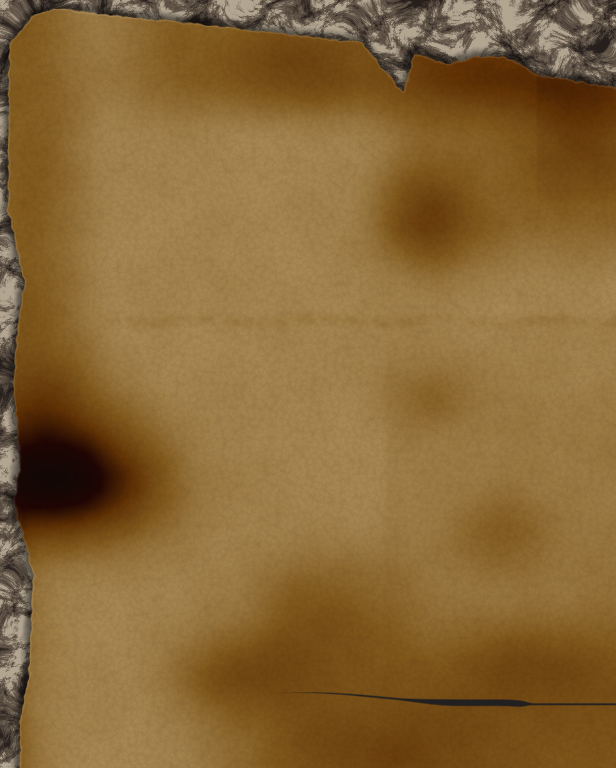
This texture is drawn by a Shadertoy shader. Its source:

```glsl
// Aged, scorched parchment with torn edges lying on weathered stone.
// The sheet is a polygon distance field; its stains are summed Gaussians
// mapped through a colour ramp, with cellular noise for grain and stone.

vec2 hash2(vec2 p) {
    vec3 h = fract(p.xyx * vec3(0.1031, 0.1030, 0.0973));
    h += dot(h, h.yzx + 33.33);
    return fract((h.xx + h.yz) * h.zy);
}

// Distance to the closest feature point
float cellular(vec2 p) {
    vec2 cell = floor(p), f = fract(p);
    float nearest = 2.0;
    for (int y = -1; y <= 1; y++)
    for (int x = -1; x <= 1; x++) {
        vec2 o = vec2(x, y);
        vec2 r = o + hash2(cell + o) - f;
        nearest = min(nearest, dot(r, r));
    }
    return sqrt(nearest);
}

// Layered cellular noise, centred near zero
float layeredCells(vec2 p, int octaves) {
    float sum = 0.0, amp = 0.5;
    for (int i = 0; i < octaves; i++) {
        sum += amp * (0.48 - cellular(p));
        p = mat2(0.8, 0.6, -0.6, 0.8) * p * 2.07 + 7.3;
        amp *= 0.72;
    }
    return sum;
}

// Signed distance to the torn sheet, negative inside
float sheetDistance(vec2 p) {
    const int N = 23;
    vec2 v[N] = vec2[N](
        vec2(0.9, 0.13), vec2(0.7, 0.097), vec2(0.658, 0.073), vec2(0.618, 0.073),
        vec2(0.585, 0.083), vec2(0.539, 0.07), vec2(0.525, 0.12), vec2(0.47, 0.055),
        vec2(0.26, 0.031), vec2(0.07, 0.011), vec2(0.04, 0.022), vec2(0.012, 0.058),
        vec2(0.01, 0.275), vec2(0.032, 0.37), vec2(0.023, 0.42), vec2(0.017, 0.5),
        vec2(0.026, 0.6), vec2(0.018, 0.655), vec2(0.043, 0.75), vec2(0.037, 0.88),
        vec2(0.026, 0.94), vec2(0.026, 1.1), vec2(0.9, 1.1));
    float d = 9.0, side = 1.0;
    for (int i = 0, j = N - 1; i < N; j = i, i++) {
        vec2 e = v[j] - v[i], w = p - v[i];
        vec2 b = w - e * clamp(dot(w, e) / dot(e, e), 0.0, 1.0);
        d = min(d, dot(b, b));
        bvec3 c = bvec3(p.y >= v[i].y, p.y < v[j].y, e.x * w.y > e.y * w.x);
        if (all(c) || !any(c)) side = -side;
    }
    return side * sqrt(d);
}

// Stain depth: 0 clean, 1 tan, 2 brown, 3 and above charred
float stainDepth(vec2 p) {
    // Centre and radii, then strengths
    vec4 spot[12] = vec4[12](
        vec4(0.39, 0.085, 0.1, 0.055), vec4(0.555, 0.285, 0.068, 0.07),
        vec4(0.76, 0.17, 0.085, 0.09), vec4(0.63, 0.09, 0.11, 0.05),
        vec4(0.09, 0.628, 0.115, 0.075), vec4(0.07, 0.53, 0.085, 0.08),
        vec4(0.555, 0.515, 0.06, 0.045), vec4(0.648, 0.69, 0.055, 0.05),
        vec4(0.425, 0.805, 0.105, 0.085), vec4(0.3, 0.88, 0.085, 0.05),
        vec4(0.5, 0.98, 0.15, 0.07), vec4(0.69, 0.87, 0.12, 0.06));
    float strength[12] = float[12](0.7, 1.05, 0.9, 0.6, 3.1, 0.7,
                                   0.55, 0.6, 1.0, 0.9, 0.7, 0.6);
    float s = 0.08;
    for (int i = 0; i < 12; i++) {
        vec2 r = (p - spot[i].xy) / spot[i].zw;
        s += strength[i] * exp(-dot(r, r));
    }
    // Broad browning along the borders
    s += 0.75 * smoothstep(0.19, 0.1, p.y) * smoothstep(0.08, 0.24, p.x);
    s += 0.6 * smoothstep(0.46, 0.56, p.x) * smoothstep(0.38, 0.28, p.y);
    s += 0.9 * smoothstep(0.16, 0.03, p.x) * smoothstep(0.75, 0.5, p.y);
    s += 0.7 * exp(-max(p.x - 0.03, 0.0) / 0.025) * smoothstep(0.5, 0.7, p.y);
    s += 0.75 * smoothstep(0.76, 0.94, p.y) * smoothstep(0.2, 0.4, p.x);
    s += 0.25 * smoothstep(0.4, 0.8, p.x) * smoothstep(0.35, 0.8, p.y);
    // Faint rectangular creases
    s += 0.12 * smoothstep(0.697, 0.701, p.x) * smoothstep(0.27, 0.25, p.y);
    s += 0.1 * smoothstep(0.497, 0.507, p.x) * smoothstep(0.5, 0.42, abs(p.y - 0.65) * 2.0);
    return s;
}

vec3 parchment(vec2 p) {
    float s = stainDepth(p) + 0.3 * layeredCells(p * 9.0, 3);
    // Mottled water line across the sheet
    float line = exp(-pow((p.y - 0.418 - 0.003 * sin(p.x * 41.0)) / 0.008, 2.0));
    s += line * smoothstep(0.1, 0.2, p.x) * max(0.0, 0.14 + 0.5 * layeredCells(p * 45.0, 2));
    vec3 col = mix(vec3(0.64, 0.52, 0.32), vec3(0.49, 0.34, 0.11), clamp(s, 0.0, 1.0));
    col = mix(col, vec3(0.37, 0.19, 0.015), clamp(s - 1.0, 0.0, 1.0));
    col = mix(col, vec3(0.12, 0.02, 0.01), clamp(s - 2.0, 0.0, 1.0));
    col = mix(col, vec3(0.05, 0.03, 0.02), clamp(s - 3.0, 0.0, 1.0));
    return col * (1.0 + 0.14 * layeredCells(p * 130.0, 3));
}

vec3 stone(vec2 p) {
    vec2 q = p + 0.008 * sin(p.yx * 70.0 + 2.0 * sin(p * 43.0));
    float n = layeredCells(q * vec2(18.0, 23.0), 6) + 0.05 * sin(p.x * 21.0 + 1.0);
    vec3 col = mix(vec3(0.15, 0.12, 0.11), vec3(0.38, 0.33, 0.28), smoothstep(-0.25, 0.06, n));
    return mix(col, vec3(0.7, 0.65, 0.57), smoothstep(0.03, 0.27, n));
}

void mainImage(out vec4 fragColor, in vec2 fragCoord) {
    float px = 1.0 / iResolution.y;
    vec2 p = vec2(fragCoord.x, iResolution.y - fragCoord.y) * px;
    float d = sheetDistance(p) + 0.006 * layeredCells(p * 55.0, 2);
    vec3 back = stone(p) * mix(0.5, 1.0, smoothstep(0.0, 0.014, d));
    vec3 sheet = parchment(p) + 0.1 * smoothstep(0.003, 0.0, abs(d));
    vec3 col = mix(sheet, back, smoothstep(-px, px, d));
    // Thin tapering tear near the bottom
    float mid = 0.902 + 0.013 * smoothstep(0.4, 0.6, p.x) + 0.002 * smoothstep(0.65, 0.7, p.x);
    float halfWidth = 0.0012 * smoothstep(0.35, 0.5, p.x)
        + 0.003 * smoothstep(0.51, 0.59, p.x) * smoothstep(0.695, 0.675, p.x);
    float tear = smoothstep(px, -px, abs(p.y - mid) - halfWidth) * smoothstep(0.34, 0.42, p.x);
    col = mix(col, vec3(0.13, 0.12, 0.12), tear);
    fragColor = vec4(col, 1.0);
}
```
